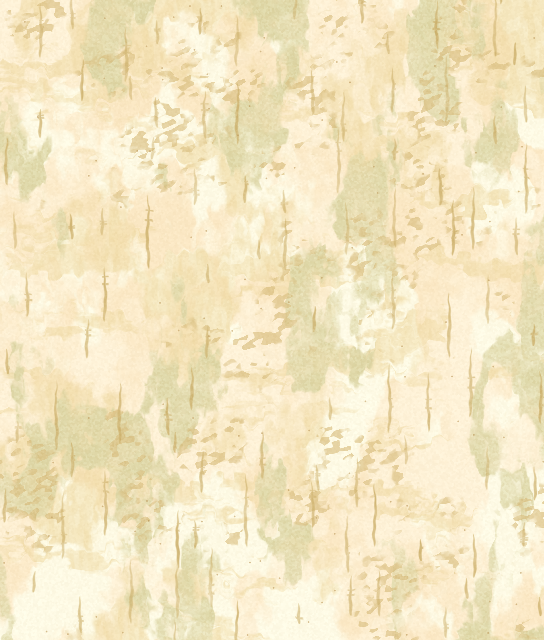
This texture is drawn by a Shadertoy shader. Its source:

```glsl
// Pale birch bark: dabbed cream, peach, ochre and sage washes under thin upright dashes.
// Washes are thresholded layers of smooth cellular noise; dashes are tapered
// distance fields with small cross ticks, scattered on a jittered grid.

float hash(vec2 p) {
    vec3 q = fract(p.xyx * vec3(0.1031, 0.1030, 0.0973));
    q += dot(q, q.yzx + 33.33);
    return fract((q.x + q.y) * q.z);
}

vec2 hash2(vec2 p) {
    return vec2(hash(p + 17.3), hash(p + 71.9));
}

// Smooth cellular noise: random cell values blended by distance to their seeds
float cellNoise(vec2 p) {
    vec2 id = floor(p), f = p - id;
    float sum = 0.0, total = 0.0;
    for (int y = -1; y <= 1; y++)
    for (int x = -1; x <= 1; x++) {
        vec2 o = vec2(x, y);
        vec2 d = o + hash2(id + o) - f;
        float w = exp(-9.0 * dot(d, d));
        sum += w * hash(id + o + 5.7);
        total += w;
    }
    return sum / total;
}

float layers(vec2 p) {
    float sum = 0.0, amp = 0.52;
    for (int i = 0; i < 4; i++) {
        sum += amp * cellNoise(p);
        p = p * 2.3 + 13.7;
        amp *= 0.52;
    }
    return sum / 1.0041;
}

// Coverage of the upright dashes and their cross ticks
float dashes(vec2 p, float soft) {
    vec2 size = vec2(0.072, 0.112);
    vec2 id = floor(p / size);
    float cover = 0.0;
    for (int y = -1; y <= 1; y++)
    for (int x = -1; x <= 1; x++) {
        vec2 c = id + vec2(x, y);
        if (hash(c + 3.1) > 0.84) continue;
        vec2 d = p - (c + 0.1 + 0.8 * hash2(c)) * size;
        float r = hash(c + 41.0);
        float halfLen = mix(0.016, 0.058, r * r * 0.6 + r * 0.4);
        d.x += 0.0011 * sin(d.y * 75.0 + r * 40.0) + 0.0006 * sin(d.y * 260.0 + r * 90.0);
        float t = d.y / halfLen;
        // Narrow at the top, fuller near the foot
        float width = 0.0030 * sqrt(max(0.0, 1.0 - t * t)) * (0.75 - 0.35 * t);
        float stroke = 1.0 - smoothstep(-soft, soft, abs(d.x) - width);
        stroke *= 1.0 - smoothstep(0.92, 1.04, abs(t));
        // One or two ticks across the dash
        float tickY = (hash(c + 9.0) - 0.6) * halfLen;
        float gap = min(abs(d.y - tickY), abs(d.y - tickY - 0.015 * r) + 0.0005);
        float reach = 0.0035 + 0.0045 * hash(c + 27.0);
        float tick = (1.0 - smoothstep(0.0008, 0.0026, gap))
                   * (1.0 - smoothstep(reach * 0.6, reach, abs(d.x - 0.001)));
        tick *= step(0.45, hash(c + 58.0));
        cover = max(cover, max(stroke, tick * 0.8) * mix(0.6, 1.0, hash(c + 77.0)));
    }
    return cover;
}

void mainImage(out vec4 fragColor, in vec2 fragCoord) {
    vec2 p = fragCoord / iResolution.y;
    float soft = max(0.0009, 0.8 / iResolution.y);

    // Ragged brush edges
    vec2 fray = vec2(cellNoise(p * vec2(70.0, 38.0)), cellNoise(p * vec2(60.0, 45.0) + 31.0)) - 0.5;
    vec2 q = p + fray * vec2(0.014, 0.024);
    float brush = cellNoise(p * vec2(130.0, 42.0) + 8.0);
    float mottle = layers(p * 26.0 + 3.0);

    // Peach ground and white dabs
    vec3 col = mix(vec3(0.983, 0.908, 0.768), vec3(0.996, 0.948, 0.845),
                   smoothstep(0.3, 0.62, layers(q * vec2(8.0, 6.0)) * 0.7 + mottle * 0.3));
    float white = smoothstep(0.52, 0.65, layers(q * vec2(7.5, 5.0) + 20.0) + 0.06 * (p.x - 0.4));
    col = mix(col, vec3(0.996, 0.985, 0.905), white * 0.92);

    // Ochre washes: broad blots and flat horizontal strokes
    float wash = smoothstep(0.54, 0.72, layers(q * vec2(9.0, 7.0) + 47.0));
    float flatWash = smoothstep(0.60, 0.74, layers(q * vec2(7.0, 24.0) + 63.0));
    col = mix(col, vec3(0.935, 0.850, 0.635), max(wash * 0.65, flatWash * 0.6) * (0.65 + 0.5 * brush));

    // Upright sage patches with broken paint
    float sage = smoothstep(0.62, 0.70, layers(q * vec2(9.5, 4.6) + 85.0));
    col = mix(col, vec3(0.865, 0.840, 0.650), sage * clamp(0.35 + 0.8 * mottle, 0.0, 0.9));

    // Small clusters of scratchy marks
    float cluster = smoothstep(0.60, 0.72, layers(p * vec2(11.0, 12.0) + 110.0));
    float scratch = smoothstep(0.56, 0.70, cellNoise(vec2(p.x + p.y * 0.4, p.y - p.x * 0.4) * vec2(75.0, 130.0)));
    col = mix(col, vec3(0.850, 0.745, 0.500), cluster * scratch * 0.65);

    // Dashes, with a faint stain around the paint
    float bark = dashes(p + fray * vec2(0.0012, 0.004), soft);
    col = mix(col, vec3(0.805, 0.695, 0.430), bark * (0.68 + 0.3 * brush));

    // Sparse specks and fine paper grain
    vec2 speckId = floor(p * 45.0);
    float speck = length(fract(p * 45.0) - 0.2 - 0.6 * hash2(speckId + 200.0));
    speck = (1.0 - smoothstep(0.03, 0.09, speck)) * step(0.95, hash(speckId + 150.0));
    col = mix(col, vec3(0.74, 0.60, 0.36), speck * 0.6);
    float grain = cellNoise(p * 330.0) - 0.5;
    col += grain * vec3(0.022, 0.030, 0.042) * (1.0 + 0.8 * sage);

    fragColor = vec4(clamp(col, 0.0, 1.0), 1.0);
}
```
